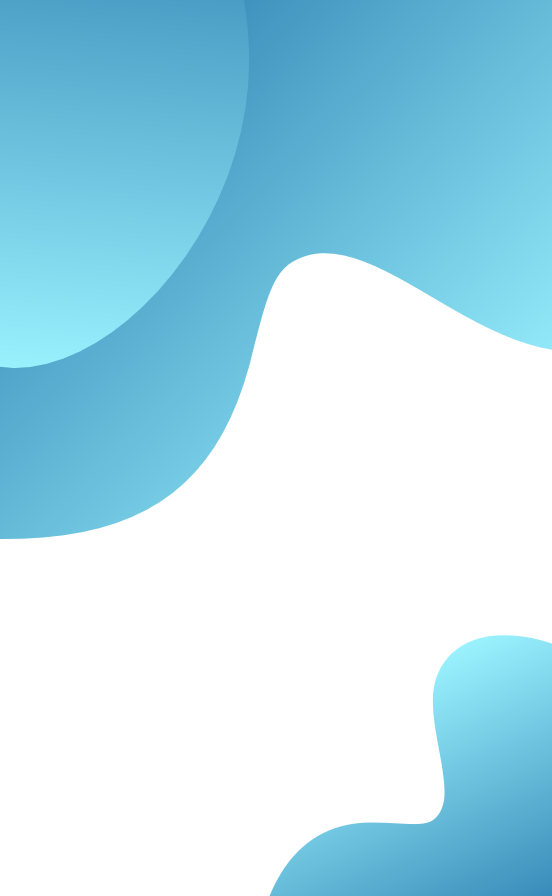
Reproduce this background procedurally as a WebGL 2 fragment shader.

```glsl
#version 300 es
precision highp float;
// Flowing blue shapes on white: a wave, a rounded lobe and a corner blob.
// Each outline is traced with cubic curves into a signed distance,
// then filled with a linear ramp between two blues. Canvas height is 1.

uniform vec2 u_resolution;
out vec4 fragColor;

const vec3 WHITE = vec3(1.0);
const vec3 DEEP_BLUE = vec3(0.22, 0.545, 0.725);
const vec3 PALE_CYAN = vec3(0.61, 0.955, 1.0);
const int CURVE_STEPS = 20;

// Traced outline: pen position, nearest distance, side (+1 outside, -1 inside)
struct Outline { vec2 pen; float dist; float side; };

Outline startAt(vec2 start) {
  return Outline(start, 1e3, 1.0);
}

// Straight edge: updates the distance and flips the side on a ray crossing
void lineTo(inout Outline o, vec2 p, vec2 end) {
  vec2 edge = end - o.pen;
  vec2 rel = p - o.pen;
  float along = clamp(dot(rel, edge) / dot(edge, edge), 0.0, 1.0);
  o.dist = min(o.dist, length(rel - edge * along));
  bool spans = (o.pen.y > p.y) != (end.y > p.y);
  if (spans && rel.x < edge.x * rel.y / edge.y) o.side = -o.side;
  o.pen = end;
}

// Cubic curve, followed in short straight steps
void curveTo(inout Outline o, vec2 p, vec2 c1, vec2 c2, vec2 end) {
  vec2 start = o.pen;
  for (int i = 1; i <= CURVE_STEPS; i++) {
    float t = float(i) / float(CURVE_STEPS);
    float s = 1.0 - t;
    vec2 point = s * s * s * start + 3.0 * s * s * t * c1
               + 3.0 * s * t * t * c2 + t * t * t * end;
    lineTo(o, p, point);
  }
}

float waveShape(vec2 p) {
  vec2 start = vec2(0.0, 0.3984);
  Outline o = startAt(start);
  curveTo(o, p, vec2(0.1693, 0.3971), vec2(0.25, 0.4648), vec2(0.2839, 0.6146));
  curveTo(o, p, vec2(0.2956, 0.6602), vec2(0.3034, 0.6901), vec2(0.3216, 0.7044));
  curveTo(o, p, vec2(0.332, 0.7122), vec2(0.3464, 0.7174), vec2(0.362, 0.7174));
  curveTo(o, p, vec2(0.4349, 0.7174), vec2(0.5208, 0.625), vec2(0.6172, 0.6094));
  // Close beyond the canvas
  lineTo(o, p, vec2(0.8, 0.59));
  lineTo(o, p, vec2(0.8, 1.1));
  lineTo(o, p, vec2(-0.1, 1.1));
  lineTo(o, p, vec2(-0.1, 0.3984));
  lineTo(o, p, start);
  return o.dist * o.side;
}

float lobeShape(vec2 p) {
  vec2 start = vec2(0.2615, 1.06);
  Outline o = startAt(start);
  lineTo(o, p, vec2(0.2721, 1.0));
  curveTo(o, p, vec2(0.276, 0.978), vec2(0.278, 0.9544), vec2(0.278, 0.9323));
  curveTo(o, p, vec2(0.278, 0.7526), vec2(0.1354, 0.5892), vec2(0.0156, 0.5892));
  lineTo(o, p, vec2(-0.1, 0.6));
  lineTo(o, p, vec2(-0.1, 1.06));
  lineTo(o, p, start);
  return o.dist * o.side;
}

float blobShape(vec2 p) {
  vec2 start = vec2(0.3008, 0.0);
  Outline o = startAt(start);
  curveTo(o, p, vec2(0.3255, 0.0599), vec2(0.3672, 0.082), vec2(0.4141, 0.082));
  curveTo(o, p, vec2(0.4492, 0.082), vec2(0.4714, 0.0768), vec2(0.4831, 0.0846));
  curveTo(o, p, vec2(0.4922, 0.0911), vec2(0.4961, 0.1029), vec2(0.4961, 0.1146));
  curveTo(o, p, vec2(0.4961, 0.1471), vec2(0.4831, 0.1823), vec2(0.4831, 0.2188));
  curveTo(o, p, vec2(0.4831, 0.2617), vec2(0.5143, 0.291), vec2(0.5612, 0.291));
  curveTo(o, p, vec2(0.5807, 0.291), vec2(0.599, 0.2878), vec2(0.6172, 0.2812));
  // Close beyond the canvas
  lineTo(o, p, vec2(0.8, 0.22));
  lineTo(o, p, vec2(0.8, -0.1));
  lineTo(o, p, vec2(0.27, -0.1));
  lineTo(o, p, start);
  return o.dist * o.side;
}

// Linear ramp: deep blue at the origin, growing paler along the slope
vec3 blueRamp(vec2 p, vec2 origin, vec2 slope) {
  return mix(DEEP_BLUE, PALE_CYAN, clamp(dot(p - origin, slope), 0.0, 1.0));
}

// Smooth coverage over one pixel
float coverage(float dist, float pixel) {
  return clamp(0.5 - dist / pixel, 0.0, 1.0);
}

void main() {
  vec2 p = gl_FragCoord.xy / u_resolution.y;
  float pixel = 1.0 / u_resolution.y;

  vec3 wave = blueRamp(p, vec2(0.2064, 1.0), vec2(1.1, -1.137));
  vec3 lobe = blueRamp(p, vec2(0.0, 1.12), vec2(-0.15, -1.84));
  vec3 blob = blueRamp(p, vec2(0.617, 0.0), vec2(-1.46, 3.0));

  vec3 color = mix(WHITE, wave, coverage(waveShape(p), pixel));
  color = mix(color, lobe, coverage(lobeShape(p), pixel));
  color = mix(color, blob, coverage(blobShape(p), pixel));
  fragColor = vec4(color, 1.0);
}
```
